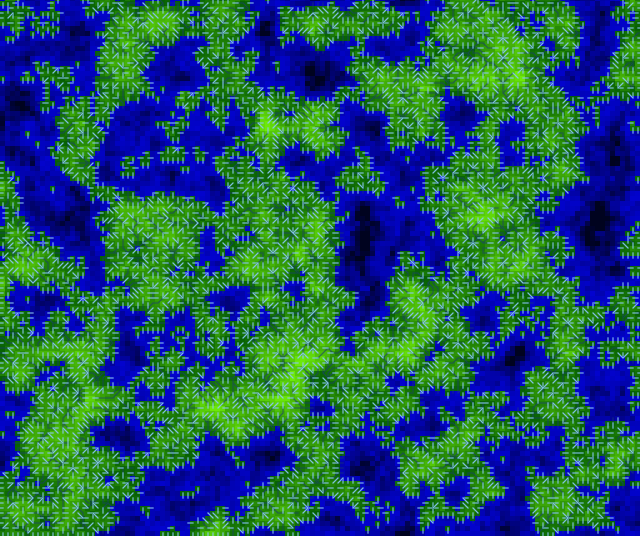
A WebGL 2 fragment shader for this pattern:

```glsl
#version 300 es
precision highp float;
// Blocky island terrain above a blue sea, with short strokes draining each land cell downhill.

uniform vec2 u_resolution;
out vec4 fragColor;

const float COLUMNS = 128.0;          // terrain cells across the canvas
const float STROKE_HALF_WIDTH = 0.12; // in cells
const vec2 NODE = vec2(0.6);          // where strokes start inside a cell

const vec3 LOWLAND = vec3(0.02, 0.37, 0.02);
const vec3 PEAK = vec3(0.36, 0.82, 0.04);
const vec3 SHALLOWS = vec3(0.01, 0.01, 0.81);
const vec3 ABYSS = vec3(0.0, 0.01, 0.12);
const vec3 SPRING = vec3(0.54, 0.78, 0.96);
const vec3 STREAM = vec3(0.10, 0.24, 0.46);

float hash(ivec2 p, int seed) {
    uvec2 q = uvec2(p + 4096) * uvec2(1597u, 3571u);
    uint n = q.x ^ (q.y * 7919u) ^ (uint(seed) * 40503u);
    n = (n ^ (n >> 15)) * 73471u;
    n = (n ^ (n >> 13)) * 91193u;
    n ^= n >> 16;
    return float(n & 65535u) / 65535.0;
}

// Smooth value noise in -1..1
float valueNoise(vec2 p, int seed) {
    ivec2 i = ivec2(floor(p));
    vec2 f = fract(p);
    f = f * f * (3.0 - 2.0 * f);
    float bottom = mix(hash(i, seed), hash(i + ivec2(1, 0), seed), f.x);
    float top = mix(hash(i + ivec2(0, 1), seed), hash(i + ivec2(1, 1), seed), f.x);
    return 2.0 * mix(bottom, top, f.y) - 1.0;
}

// Height of one cell: positive is land, negative is sea
float terrain(ivec2 cell) {
    float height = 0.03 + 0.36 * (hash(cell, 9) - 0.5);
    float amplitude = 0.7;
    float frequency = 1.0 / 9.5;
    for (int octave = 0; octave < 4; octave++) {
        height += amplitude * valueNoise(vec2(cell) * frequency + 0.37, octave + 20);
        amplitude *= 0.72;
        frequency *= 1.73;
    }
    return height;
}

vec3 groundColor(float height) {
    vec3 land = mix(LOWLAND, PEAK, clamp(height * 0.85, 0.0, 1.2));
    vec3 sea = mix(SHALLOWS, ABYSS, min(pow(max(-height, 0.0), 1.4), 1.0));
    return height > 0.0 ? land : sea;
}

// Row-major index of an offset in a square block of the given radius
int blockIndex(ivec2 offset, int radius) {
    return (offset.y + radius) * (2 * radius + 1) + offset.x + radius;
}

// Step to the steepest lower neighbour; zero for pits and sea
ivec2 drainStep(float heights[49], ivec2 offset) {
    float here = heights[blockIndex(offset, 3)];
    ivec2 best = ivec2(0);
    if (here <= 0.0) return best;
    float steepest = 0.0;
    for (int y = -1; y <= 1; y++)
    for (int x = -1; x <= 1; x++) {
        ivec2 dir = ivec2(x, y);
        float lower = max(heights[blockIndex(offset + dir, 3)], 0.0);
        float slope = (here - lower) / max(length(vec2(dir)), 1.0);
        if (slope > steepest) {
            steepest = slope;
            best = dir;
        }
    }
    return best;
}

float segmentDistance(vec2 p, vec2 a, vec2 span) {
    float t = clamp(dot(p - a, span) / dot(span, span), 0.0, 1.0);
    return length(p - a - t * span);
}

void main() {
    float cellsPerPixel = COLUMNS / u_resolution.x;
    vec2 p = gl_FragCoord.xy * cellsPerPixel;
    ivec2 cell = ivec2(floor(p));
    ivec2 gridSize = ivec2(ceil(u_resolution * cellsPerPixel - 0.01));

    // Heights around this cell; everything beyond the border drains like sea
    float heights[49];
    for (int i = 0; i < 49; i++) {
        ivec2 c = cell + ivec2(i % 7, i / 7) - 3;
        bool inside = all(greaterThanEqual(c, ivec2(0))) && all(lessThan(c, gridSize));
        heights[i] = inside ? terrain(c) : -1.0;
    }
    ivec2 steps[25];
    for (int i = 0; i < 25; i++)
        steps[i] = drainStep(heights, ivec2(i % 5, i / 5) - 2);

    // Strokes: pale where nothing flows in, dark where water gathers
    float spring = 0.0;
    float stream = 0.0;
    for (int i = 0; i < 9; i++) {
        ivec2 offset = ivec2(i % 3, i / 3) - 1;
        ivec2 span = steps[blockIndex(offset, 2)];
        if (span == ivec2(0)) continue;
        bool fed = false;
        for (int k = 0; k < 9; k++) {
            ivec2 dir = ivec2(k % 3, k / 3) - 1;
            fed = fed || (k != 4 && steps[blockIndex(offset + dir, 2)] == -dir);
        }
        float d = segmentDistance(p, vec2(cell + offset) + NODE, vec2(span));
        float ink = clamp((STROKE_HALF_WIDTH - d) / (1.1 * cellsPerPixel) + 0.5, 0.0, 1.0);
        if (fed) stream = max(stream, ink);
        else spring = max(spring, ink);
    }

    vec3 color = groundColor(heights[blockIndex(ivec2(0), 3)]);
    color = mix(color, STREAM, 0.6 * stream);
    color = mix(color, SPRING, 0.9 * spring);
    fragColor = vec4(color, 1.0);
}
```
